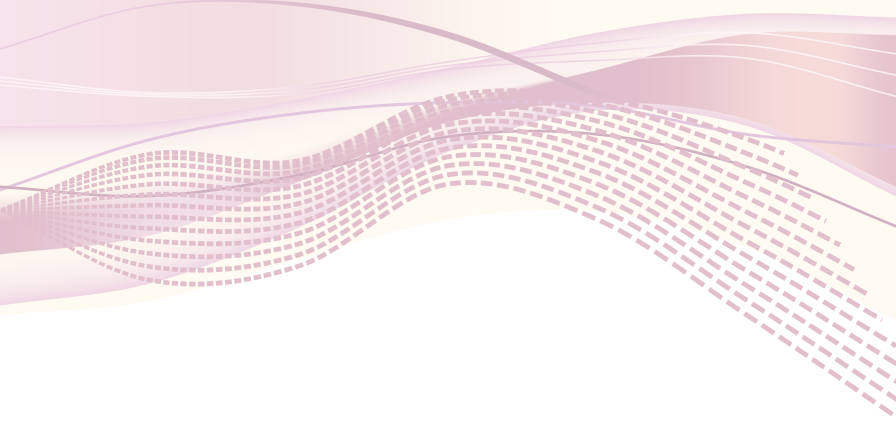
Write a Shadertoy shader that draws this background.

```glsl
// Smooth curve through seven heights spaced evenly over x = 0..2
float curve(float x, float h[7]) {
    float s = clamp(x * 3.0, 0.0, 5.999);
    int i = int(s);
    float f = s - float(i);
    float b = h[i], c = h[i + 1];
    float a = i > 0 ? h[max(i - 1, 0)] : 2.0 * b - c;
    float d = i < 5 ? h[min(i + 2, 6)] : 2.0 * c - b;
    return b + 0.5 * f * (c - a + f * (2.0 * a - 5.0 * b + 4.0 * c - d + f * (3.0 * (b - c) + d - a)));
}

float slopeOf(float height) {
    return dFdx(height) * iResolution.y;
}

// Coverage below a height, with a chosen softness
float below(float y, float height, float soft) {
    float blur = max(soft, 0.75 / iResolution.y);
    return smoothstep(-blur, blur, height - y);
}

// Coverage of a line of the given half width
float stroke(float y, float height, float halfWidth) {
    float d = abs(y - height) / length(vec2(1.0, slopeOf(height)));
    return clamp((halfWidth - d) * iResolution.y + 0.5, 0.0, 1.0);
}

// Rows of dashes that pinch together and fan out to the right
float dashMesh(vec2 p) {
    float top = curve(p.x, float[7](0.531, 0.656, 0.641, 0.784, 0.781, 0.690, 0.544));
    float bottom = curve(p.x, float[7](0.531, 0.375, 0.406, 0.589, 0.510, 0.297, 0.070));
    float halfWidth = mix(0.003, 0.0054, smoothstep(0.0, 0.45, p.x));
    float cover = 0.0;
    for (int i = 0; i < 13; i++) {
        float t = float(i) / 12.0;
        float spread = pow(t, mix(1.3, 1.0, smoothstep(1.1, 1.7, p.x)));
        float height = mix(top, bottom, spread);
        float slope = slopeOf(height);
        float foot = max(p.x + (p.y - height) * slope / (1.0 + slope * slope), 0.0);
        float period = 0.0143 + 0.0124 * foot;
        float phase = 80.6 * log(1.0 + 0.867 * foot) - 7.0 * t * smoothstep(0.5, 1.8, foot);
        float across = abs(fract(phase) - 0.5);
        float dash = clamp((0.36 - across) * period * iResolution.y + 0.5, 0.0, 1.0);
        float end = 1.0 - step(1.75 + 0.375 * t, foot);
        cover = max(cover, stroke(p.y, height, halfWidth) * dash * end);
    }
    return cover;
}

void mainImage(out vec4 fragColor, in vec2 fragCoord) {
    vec2 p = fragCoord / iResolution.y;
    p.x *= 2.0 * iResolution.y / iResolution.x;
    float x = p.x, y = p.y;
    vec3 cream = vec3(1.0, 0.98, 0.95);
    vec3 lavender = vec3(0.925, 0.81, 0.885);
    vec3 rose = vec3(0.885, 0.75, 0.80);
    vec3 peach = vec3(0.97, 0.86, 0.85);

    // Cream field over white
    float field = curve(x, float[7](0.297, 0.328, 0.422, 0.510, 0.529, 0.448, 0.284));
    vec3 color = mix(cream, vec3(1.0), below(y, field, 0.0));

    // Pink panel at the upper left
    float sheenTop = curve(x, float[7](0.719, 0.727, 0.779, 0.849, 0.927, 0.969, 0.961));
    float sheenBottom = curve(x, float[7](0.318, 0.367, 0.492, 0.661, 0.753, 0.719, 0.562));
    vec3 panel = mix(vec3(0.965, 0.89, 0.92), vec3(0.95, 0.87, 0.885), smoothstep(0.0, 0.5, x));
    panel = mix(panel, cream, smoothstep(0.5, 1.3, x));
    color = mix(color, panel, 1.0 - below(y, sheenTop, 0.0));

    // Pale band with glowing edges
    float inside = below(y, sheenTop, 0.0) * (1.0 - below(y, sheenBottom, 0.0));
    float glow = exp(-max(sheenTop - y, 0.0) / 0.032) + exp(-max(y - sheenBottom, 0.0) / 0.045);
    color = mix(color, lavender, inside * min(glow, 1.0) * 0.85);

    // Broad ribbon shaded along its length
    float ribbonTop = curve(x, float[7](0.536, 0.570, 0.635, 0.760, 0.844, 0.924, 0.922));
    float ribbonBottom = curve(x, float[7](0.432, 0.474, 0.594, 0.727, 0.771, 0.734, 0.583));
    vec3 ribbon = mix(rose, vec3(0.95, 0.87, 0.905), smoothstep(0.0, 0.4, x) - smoothstep(0.45, 0.8, x));
    ribbon = mix(ribbon, peach, smoothstep(1.4, 1.82, x) - 0.8 * smoothstep(1.84, 2.0, x));
    float softTop = 0.035 * (1.0 - smoothstep(0.7, 1.4, x));
    float ribbonCover = below(y, ribbonTop, softTop) * (1.0 - below(y, ribbonBottom, 0.0));
    color = mix(color, ribbon, ribbonCover);

    // Fine strands: white on pink, lavender on cream
    float strandTop = curve(x, float[7](0.828, 0.793, 0.807, 0.862, 0.904, 0.927, 0.880));
    float strandBottom = curve(x, float[7](0.810, 0.785, 0.790, 0.845, 0.865, 0.870, 0.785));
    float tint = smoothstep(0.5, 0.8, x) * (1.0 - smoothstep(1.3, 1.6, x));
    vec3 strandColor = mix(vec3(1.0, 0.97, 0.98), lavender, tint);
    for (int i = 0; i < 3; i++) {
        float height = mix(strandTop, strandBottom, float(i) * 0.5);
        color = mix(color, strandColor, 0.8 * stroke(y, height, 0.0018));
    }

    // Long sweeping lines
    float arc = curve(x, float[7](0.891, 0.987, 0.990, 0.922, 0.790, 0.667, 0.560));
    float arcWidth = mix(0.002, 0.0075, smoothstep(0.3, 1.1, x));
    vec3 arcColor = mix(lavender, vec3(0.85, 0.73, 0.785), smoothstep(0.2, 0.9, x));
    color = mix(color, arcColor, stroke(y, arc, arcWidth) * (1.0 - smoothstep(1.25, 1.4, x)));
    float upperLine = curve(x, float[7](0.576, 0.688, 0.747, 0.771, 0.763, 0.700, 0.672));
    color = mix(color, vec3(0.89, 0.78, 0.875), stroke(y, upperLine, 0.0033));
    float lowerLine = curve(x, float[7](0.583, 0.5625, 0.609, 0.695, 0.700, 0.628, 0.495));
    color = mix(color, vec3(0.82, 0.69, 0.76), stroke(y, lowerLine, 0.003));

    color = mix(color, rose, dashMesh(p));
    fragColor = vec4(color, 1.0);
}
```
